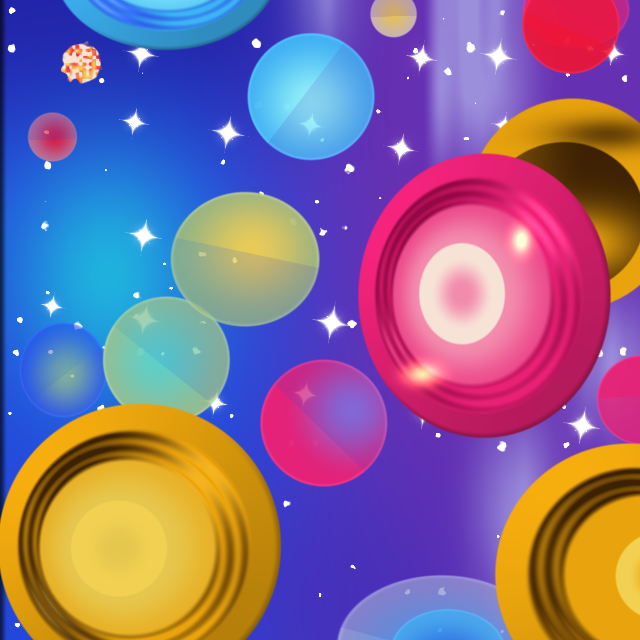
Reproduce this background procedurally as a WebGL 2 fragment shader.

```glsl
#version 300 es
precision highp float;
uniform vec2 u_resolution;
out vec4 fragColor;

const vec3 NAVY = vec3(.13, .11, .62);
const vec3 BLUE = vec3(.14, .28, .86);
const vec3 PURPLE = vec3(.40, .19, .70);
const vec3 CYAN = vec3(.12, .74, .87);
const vec3 SKY = vec3(.24, .70, .96);
const vec3 ICE = vec3(.58, .96, .98);
const vec3 HAZE = vec3(.66, .65, .90);
const vec3 GOLD = vec3(.91, .64, .05);
const vec3 LEMON = vec3(.95, .82, .32);
const vec3 SAGE = vec3(.62, .75, .54);
const vec3 BRONZE = vec3(.24, .13, .01);
const vec3 PINK = vec3(.91, .13, .46);
const vec3 ROSE = vec3(.95, .55, .68);
const vec3 WINE = vec3(.58, .03, .27);
const vec3 CREAM = vec3(.97, .89, .84);
const vec3 RED = vec3(.94, .08, .20);
const float STAR_CELLS = 7.;
const float DUST_CELLS = 21.;

vec2 p;    // position on the canvas, 0 to 1
vec3 col;  // colour painted so far

float hash(vec2 v) {
  v = fract(v * vec2(123.34, 345.45));
  v += dot(v, v + 34.35);
  return fract(v.x * v.y);
}

float noise(vec2 v) {
  vec2 i = floor(v), f = fract(v), e = vec2(1, 0);
  f = f * f * (3. - 2. * f);
  return mix(mix(hash(i), hash(i + e), f.x), mix(hash(i + e.yx), hash(i + 1.), f.x), f.y);
}

float glow(vec2 c, vec2 r) {
  vec2 q = (p - c) / r;
  return exp(-dot(q, q));
}

// Soft-edged ellipse coverage
float ellipse(vec2 c, vec2 r) {
  float px = 1.2 / min(u_resolution.x, u_resolution.y);
  return 1. - smoothstep(-px, px, (length((p - c) / r) - 1.) * min(r.x, r.y));
}

vec3 backdrop() {
  vec3 c = mix(BLUE, PURPLE, smoothstep(.28, .66, p.x + .1 * (p.y - .5)));
  c = mix(c, NAVY, .8 * smoothstep(.65, 1., p.y) * (1. - smoothstep(.3, .65, p.x)));
  c = mix(c, vec3(.27, .18, .72), .8 * glow(vec2(.55, .05), vec2(.22)));
  c = mix(c, CYAN, .9 * glow(vec2(.17, .57), vec2(.15, .19)));
  // Hanging veils of light
  float veil = smoothstep(.66, .69, p.x) * (1. - smoothstep(.74, .88, p.x)) * smoothstep(.66, .88, p.y);
  veil += .7 * glow(vec2(.51, 1.02), vec2(.045, .12));
  veil += .9 * glow(vec2(.81, .2), vec2(.06, .15)) + .9 * glow(vec2(.96, .43), vec2(.06, .1));
  c = mix(c, HAZE, clamp(veil * (.65 + .35 * noise(p * vec2(45, 4))), 0., .8));
  return c * mix(.35, 1., smoothstep(0., .012, p.x));
}

// Position in a jittered cell, with the cell's random value in z
vec3 scatter(float cells) {
  vec2 id = floor(p * cells);
  vec2 jitter = .3 + .4 * vec2(hash(id + 2.), hash(id + 7.));
  return vec3(fract(p * cells) - jitter, hash(id + 5.));
}

float sparkles() {
  // Long upright rays and shorter diagonal ones
  vec3 s = scatter(STAR_CELLS);
  vec2 d = mat2(.98, .17, -.17, .98) * s.xy;
  float size = .12 + .18 * s.z;
  vec2 a = sqrt(abs(d) / size), b = sqrt(abs(vec2(d.x + d.y, d.x - d.y)) / size);
  float light = 1. - smoothstep(.65, 1., a.x + a.y);
  light = max(light, 1. - smoothstep(.6, .85, b.x + b.y)) + .35 * exp(-dot(d, d) / (size * size * .12));
  light *= step(.42, s.z);
  // Small ragged flecks
  s = scatter(DUST_CELLS);
  size = .5 * (s.z - .66);
  light += step(.68, s.z) * (1. - smoothstep(size * .6, size, length(s.xy) + .12 * (noise(p * 180.) - .5)));
  return clamp(light, 0., 1.);
}

// Translucent ball, brightest at offset "lit", with a slanted seam
void orb(vec2 c, vec2 r, vec3 inner, vec3 outer, vec2 lit, float seam, float alpha) {
  vec2 q = (p - c) / r;
  vec3 tone = mix(inner, outer, smoothstep(0., 1.15, length(q - lit)));
  float side = smoothstep(-.01, .01, dot(q, vec2(cos(seam), sin(seam))) + .1);
  tone = mix(tone, col, .16 * side) + .08 * smoothstep(.94, 1., length(q));
  col = mix(col, tone, ellipse(c, r) * alpha);
}

// Turned dish: s runs from 0 at the face to 1 at the outer edge
void dish(vec2 c, vec2 r, vec2 fc, vec2 fr, vec3 rim, vec3 plate, vec3 dark, vec3 face) {
  float f = length((p - fc) / fr);
  float a = max(f - 1., 0.) * fr.x, b = max(1. - length((p - c) / r), 0.) * r.x;
  float s = a / (a + b + .0001);
  vec2 dir = normalize(p - fc + .0001);
  float ang = atan(dir.y, dir.x);
  float ripple = .5 + .5 * sin(s * 48. + 1.5 * sin(ang * 2.));
  float shade = .27 + .35 * dot(dir, vec2(-.9, .25)) + .2 * cos(ang * 3. + .6);
  vec3 groove = mix(rim, dark, clamp(shade + .5 * ripple, 0., 1.));
  groove += plate * .35 * pow(abs(cos(ang - .7)), 12.) * ripple;
  vec3 tone = mix(mix(plate, rim, smoothstep(0., .45, s) * .6), groove, smoothstep(.4, .47, s));
  tone = mix(tone, rim * (.92 + .1 * (dir.y - dir.x)), smoothstep(.7, .76, s));
  tone *= 1. - .25 * smoothstep(.93, 1., s) * smoothstep(-.2, .8, dir.x - dir.y);
  tone = mix(tone, mix(plate, face, smoothstep(.15, .75, f)), ellipse(fc, fr));
  col = mix(col, tone, ellipse(c, r));
}

void main() {
  p = gl_FragCoord.xy / u_resolution;
  col = mix(backdrop(), vec3(1), sparkles());
  // Upper balls
  dish(vec2(.26, 1.052), vec2(.176, .13), vec2(.26, 1.08), vec2(.07, .05), SKY, ICE, BLUE, ICE);
  orb(vec2(.486, .849), vec2(.099), ICE, SKY, vec2(0, -.1), -.65, .97);
  orb(vec2(.615, .978), vec2(.036), LEMON, CREAM * .85, vec2(0), 1.6, .9);
  orb(vec2(.9, .985), vec2(.083, .06), PINK, PINK, vec2(0), 1., .75);
  orb(vec2(.892, .961), vec2(.076), RED, RED, vec2(0), 1.2, .9);
  orb(vec2(.082, .786), vec2(.038), RED, ROSE * .85, vec2(.1, 0), 1.6, .85);
  vec3 crumb = mix(mix(RED, LEMON, noise(p * 150.)), CREAM, smoothstep(.35, .7, noise(p * 190.)));
  col = mix(col, crumb, ellipse(vec2(.128, .901) + .01 * (noise(p * 110.) - .5), vec2(.031)));
  // Middle balls
  orb(vec2(.099, .422), vec2(.068, .074), SAGE, BLUE * 1.1, vec2(.05, -.1), 2.2, .75);
  orb(vec2(.26, .4375), vec2(.099), vec3(.38, .83, .78), SAGE, vec2(-.1, 0), .9, .95);
  orb(vec2(.383, .595), vec2(.116, .105), LEMON, SAGE * .95, vec2(.1, .15), -1.8, .95);
  orb(vec2(.506, .339), vec2(.099), vec3(.55, .45, .86), PINK, vec2(.45, .2), .8, .97);
  orb(vec2(1.003, .375), vec2(.07), PINK, PINK, vec2(0), -1.5, .95);
  // Open golden bowl
  vec2 bowl = vec2(.882, .66), wide = vec2(.125, .118);
  float sheen = glow(vec2(.907, .62), vec2(.094, .053)) + .35 * smoothstep(.92, .77, p.x);
  vec3 lip = mix(GOLD, BRONZE, .75 * glow(vec2(.95, .79), vec2(.09, .025)));
  col = mix(col, lip, ellipse(vec2(.895, .681), vec2(.163, .165)));
  col = mix(col, mix(BRONZE, GOLD, min(sheen, 1.)), ellipse(bowl, wide));
  // Large dishes
  dish(vec2(.757, .538), vec2(.197, .222), vec2(.722, .541), vec2(.067, .079), PINK, ROSE, WINE, CREAM);
  dish(vec2(.218, .147), vec2(.221, .222), vec2(.186, .143), vec2(.075), GOLD, LEMON * .95, BRONZE, LEMON);
  orb(vec2(.69, -.01), vec2(.163, .111), SKY, HAZE * .9, vec2(0, -.1), 1.2, .93);
  orb(vec2(.7, -.02), vec2(.09, .068), BLUE, SKY, vec2(0, -.2), 1.2, .8);
  dish(vec2(.983, .102), vec2(.209, .205), vec2(1.03, .1), vec2(.068), GOLD, GOLD, BRONZE, LEMON);
  // Glints on the pink dish
  col += LEMON * (glow(vec2(.66, .415), vec2(.026, .016)) + glow(vec2(.815, .625), vec2(.014, .02)));
  fragColor = vec4(clamp(col, 0., 1.), 1);
}
```
